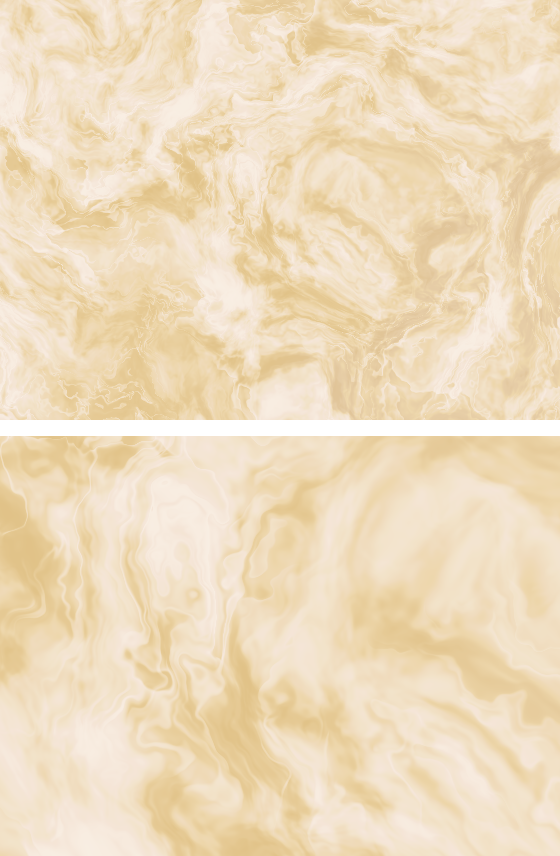
Top: the whole. Bottom: its middle third, enlarged.
This texture is drawn by a Shadertoy shader. Its source:

```glsl
// Cream and honey onyx: pale ragged crusts and swirling strata around smooth golden pools.

// Palette, from deepest pool to brightest crust
const vec3 DEEP_GOLD = vec3(0.88, 0.76, 0.53);
const vec3 GOLD      = vec3(0.90, 0.79, 0.58);
const vec3 DEEP_TAN  = vec3(0.88, 0.77, 0.60);
const vec3 TAN       = vec3(0.90, 0.80, 0.65);
const vec3 SAND      = vec3(0.93, 0.84, 0.67);
const vec3 CREAM     = vec3(0.94, 0.86, 0.74);
const vec3 IVORY     = vec3(0.95, 0.89, 0.79);
const vec3 BLUSH     = vec3(0.96, 0.90, 0.845);
const vec3 WHITE     = vec3(0.975, 0.935, 0.89);

// Shape, in units of the canvas height
const vec2  SWIRL_CENTRE   = vec2(0.82, 0.42);
const float POOL_SCALE     = 3.2;
const float STRATA_SCALE   = 22.0;
const float MOTTLE_SCALE   = 20.0;
const float STROKE_SCALE   = 9.0;
const float LARGE_WARP     = 0.42;
const float MEDIUM_WARP    = 0.10;
const float FINE_WARP      = 0.045;

// Strength of each layer
const float POOL_WEIGHT    = 0.50;
const float STRATA_WEIGHT  = 0.52;
const float MOTTLE_WEIGHT  = 0.48;
const float STROKE_WEIGHT  = 1.10;
const float CRUST_WEIGHT   = 1.60;
const float SHADOW_WEIGHT  = 0.40;
const float RIGHT_DARKNESS = 0.70;
const float TONE_BIAS      = -0.05;
const float FBM_DEVIATION  = 0.115;
const float ROUGHNESS      = 0.68;

float hash(vec2 cell) {
    vec3 h = fract(cell.xyx * vec3(0.1031, 0.1030, 0.0973));
    h += dot(h, h.yzx + 33.33);
    return fract((h.x + h.y) * h.z);
}

float noise(vec2 p) {
    vec2 cell = floor(p), f = fract(p);
    vec2 s = f * f * (3.0 - 2.0 * f);
    float low  = mix(hash(cell), hash(cell + vec2(1, 0)), s.x);
    float high = mix(hash(cell + vec2(0, 1)), hash(cell + vec2(1, 1)), s.x);
    return mix(low, high, s.y);
}

float fbm(vec2 p, int octaves, float gain) {
    const mat2 TURN = mat2(1.6, 1.2, -1.2, 1.6);
    float sum = 0.0, total = 0.0, amplitude = 1.0;
    for (int i = 0; i < octaves; i++) {
        sum += amplitude * noise(p);
        total += amplitude;
        amplitude *= gain;
        p = TURN * p + 7.3;
    }
    return sum / total;
}

// Zero-centred noise with a deviation near one
float grain(vec2 p, int octaves) {
    return (fbm(p, octaves, ROUGHNESS) - 0.5) / FBM_DEVIATION;
}

vec2 warp(vec2 p) {
    return vec2(fbm(p, 3, 0.5), fbm(p + vec2(37.2, 17.8), 3, 0.5)) - 0.5;
}

// Rings on the right, gently falling layers on the left
float flowHeight(vec2 p) {
    float rings  = length((p - SWIRL_CENTRE) * vec2(1.0, 0.9));
    float layers = p.y + 0.35 * p.x;
    return mix(layers, rings, smoothstep(0.2, 0.75, p.x));
}

// Rim that is crisp on one side and fades out on the other
float crust(float height, float falloff) {
    return smoothstep(-0.006, 0.006, height) * exp(-falloff * max(height, 0.0));
}

// Thin broken white line along the middle level of a rough field
float stroke(vec2 p) {
    float offset = abs(fbm(p, 4, 0.6) - 0.5);
    return 1.0 - smoothstep(0.0, 0.05, offset);
}

vec3 onyxColour(float tone, float tanShare) {
    vec3 colour = mix(mix(DEEP_GOLD, DEEP_TAN, tanShare),
                      mix(GOLD, TAN, tanShare), smoothstep(0.0, 0.09, tone));
    colour = mix(colour, SAND,  clamp((tone - 0.10) / 0.16, 0.0, 1.0));
    colour = mix(colour, CREAM, clamp((tone - 0.26) / 0.19, 0.0, 1.0));
    colour = mix(colour, IVORY, clamp((tone - 0.45) / 0.24, 0.0, 1.0));
    colour = mix(colour, BLUSH, clamp((tone - 0.69) / 0.20, 0.0, 1.0));
    return mix(colour, WHITE,   clamp((tone - 0.89) / 0.11, 0.0, 1.0));
}

void mainImage(out vec4 fragColor, in vec2 fragCoord) {
    vec2 p = fragCoord / iResolution.y;
    float across = fragCoord.x / iResolution.x;

    // Fold the stone at three scales
    vec2 folded = p + LARGE_WARP * warp(p * 2.0 + 3.7);
    vec2 curled = folded + MEDIUM_WARP * warp(folded * 8.0);
    vec2 ragged = curled + FINE_WARP * warp(p * 30.0);

    // Smooth pools, layered strata and fine mottling
    float pool = fbm(ragged * POOL_SCALE + 11.0, 5, 0.55);
    float flow = flowHeight(ragged);
    float strata = grain(vec2(flow * STRATA_SCALE, 4.0) + curled * 4.0, 4);
    float mottle = grain(curled * MOTTLE_SCALE, 4);
    float texturing = mix(0.45, 1.15, smoothstep(0.40, 0.54, pool));

    // Pale rims around pools, seams and thin strokes along the strata
    float patches = smoothstep(0.34, 0.62, fbm(folded * 5.0 + 51.0, 3, 0.5));
    float rim = pool - 0.47;
    float seam = fbm(ragged * 5.0 + vec2(flow * 9.0, 29.0), 5, 0.6) - 0.52;
    float crusts = crust(rim, 40.0) + crust(seam, 45.0);
    float shadow = exp(30.0 * min(rim, 0.0)) * (1.0 - smoothstep(-0.006, 0.006, rim));
    float strokes = stroke(ragged * STROKE_SCALE + vec2(63.0, flow * 16.0)) - 0.2;

    float level = POOL_WEIGHT * (pool - 0.5) / FBM_DEVIATION
                + texturing * (STRATA_WEIGHT * strata + MOTTLE_WEIGHT * mottle)
                + patches * (CRUST_WEIGHT * crusts + STROKE_WEIGHT * strokes - SHADOW_WEIGHT * shadow)
                - RIGHT_DARKNESS * (across - 0.5) + TONE_BIAS;

    // Spread the levels evenly over the palette
    float tone = 1.0 / (1.0 + exp(-1.7 * level));
    float tanShare = smoothstep(0.45, 0.85, across + 0.9 * (fbm(folded * 3.0 + 80.0, 3, 0.5) - 0.5));
    fragColor = vec4(onyxColour(tone, tanShare), 1.0);
}
```
